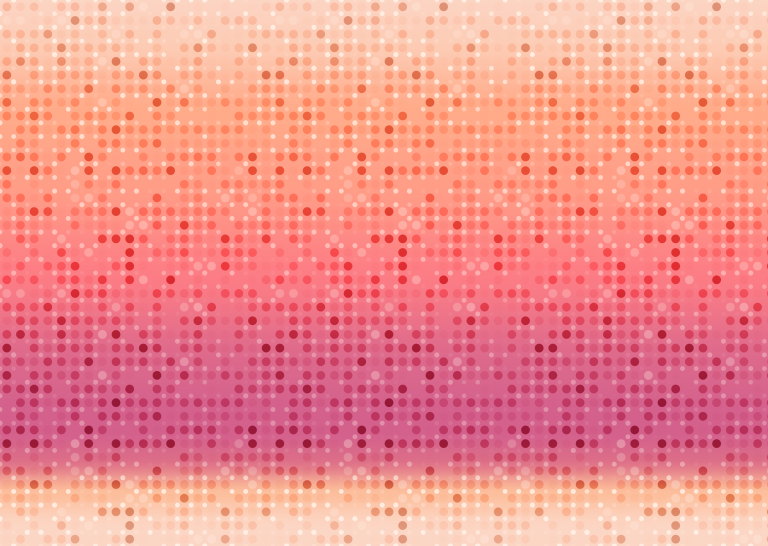
A WebGL 2 fragment shader for this background:

```glsl
#version 300 es
precision highp float;

uniform vec2 u_resolution;
out vec4 fragColor;

float hash(vec2 p) {
    vec3 q = fract(p.xyx * vec3(0.1031, 0.1030, 0.0973));
    q += dot(q, q.yzx + 33.33);
    return fract((q.x + q.y) * q.z);
}

// Coverage of a round dot, softened over one pixel
float disc(vec2 p, float radius, float pixel) {
    return 1.0 - smoothstep(radius - pixel * 0.7, radius + pixel * 0.7, length(p));
}

// Vertical sunset gradient, t runs from top to bottom
vec3 sunset(float t) {
    vec3 c = mix(vec3(0.99, 0.83, 0.76), vec3(0.99, 0.80, 0.71), smoothstep(0.0, 0.09, t));
    c = mix(c, vec3(1.0, 0.67, 0.54), smoothstep(0.07, 0.21, t));
    c = mix(c, vec3(1.0, 0.62, 0.53), smoothstep(0.20, 0.34, t));
    c = mix(c, vec3(0.99, 0.49, 0.52), smoothstep(0.32, 0.52, t));
    c = mix(c, vec3(0.86, 0.41, 0.55), smoothstep(0.49, 0.68, t));
    c = mix(c, vec3(0.83, 0.38, 0.55), smoothstep(0.66, 0.76, t));
    c = mix(c, vec3(0.87, 0.44, 0.53), smoothstep(0.79, 0.86, t));
    c = mix(c, vec3(0.99, 0.74, 0.60), smoothstep(0.84, 0.905, t));
    return mix(c, vec3(0.99, 0.84, 0.77), smoothstep(0.89, 0.97, t));
}

void main() {
    vec2 uv = gl_FragCoord.xy / u_resolution.y;
    vec2 grid = uv * 40.0;
    float pixel = 40.0 / u_resolution.y;
    vec3 base = sunset(1.0 - uv.y);
    vec3 color = base;

    // Large dots at cell centres, in a tile of twenty cells
    vec2 cell = mod(floor(grid), 20.0);
    float pick = hash(cell + 3.0);
    float faint = 0.65 * smoothstep(0.12, 0.85, pick);
    float strength = faint + 0.75 * smoothstep(0.84, 0.98, pick);
    vec3 shade = pow(base, vec3(1.0 + strength)) * (1.0 - 0.11 * smoothstep(0.85, 1.0, pick));
    float large = disc(fract(grid) - 0.5, 0.32, pixel);
    color = mix(color, shade, large);

    // A few pale dots replace the unshaded ones
    float pale = step(pick, 0.07) * (0.2 + 0.15 * hash(cell + 41.0));
    color = mix(color, vec3(1.0, 0.92, 0.88), large * pale);

    // Small bright dots at cell corners, dimmer over the dark band
    vec2 corner = mod(floor(grid + 0.5), 20.0);
    float spark = hash(corner + 67.0);
    float shine = mix(0.32, 0.85, smoothstep(0.38, 0.80, base.g));
    float small = disc(fract(grid + 0.5) - 0.5, mix(0.14, 0.19, spark), pixel);
    color = mix(color, vec3(1.0, 0.95, 0.91), small * shine * smoothstep(0.05, 0.75, spark));

    fragColor = vec4(color, 1.0);
}
```
